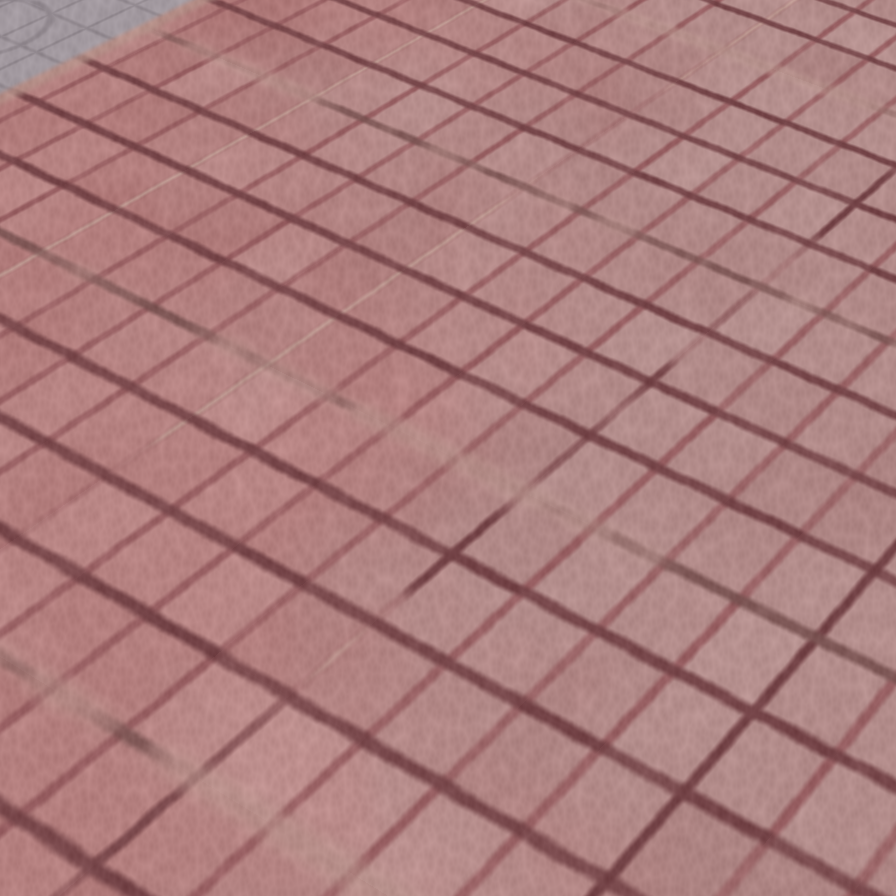
A WebGL 1 fragment shader for this texture:

```glsl
precision highp float;
// Weathered red paving: scored slabs of 4 by 4 squares in perspective, beside a grey walk.
uniform vec2 u_resolution;

const vec3 PALE_RED = vec3(0.735, 0.580, 0.575);
const vec3 DEEP_RED = vec3(0.665, 0.480, 0.478);
const vec3 GREY_DUST = vec3(0.695, 0.570, 0.560);
const vec3 ROW_SHADOW = vec3(0.455, 0.265, 0.280);
const vec3 COLUMN_RED = vec3(0.590, 0.365, 0.378);
const vec3 DIRT = vec3(0.470, 0.320, 0.315);
const vec3 SAND = vec3(0.755, 0.620, 0.585);
const vec3 WALK_GREY = vec3(0.640, 0.605, 0.630);
const float SLAB = 4.0;
const float WALK_EDGE = -10.6;

float hash(vec2 p) {
  return fract(sin(dot(p, vec2(127.1, 311.7))) * 43758.55);
}

vec2 hash2(vec2 p) {
  return vec2(hash(p), hash(p + 19.3));
}

// Distance to the nearest scattered point, about 0 to 1.
float cellular(vec2 p) {
  vec2 cell = floor(p);
  float nearest = 2.0;
  for (int j = -1; j <= 1; j++) {
    for (int i = -1; i <= 1; i++) {
      vec2 corner = cell + vec2(float(i), float(j));
      nearest = min(nearest, length(corner + hash2(corner) - p));
    }
  }
  return min(nearest, 1.0);
}

// Layered sines, about -1 to 1.
float waves(vec2 p) {
  float sum = 0.0;
  float gain = 0.5;
  for (int i = 0; i < 4; i++) {
    sum += gain * sin(p.x + 1.7 * sin(p.y)) * cos(0.8 * p.y + 0.6);
    p = mat2(1.5, 1.1, -1.1, 1.5) * p + 2.3;
    gain *= 0.6;
  }
  return sum;
}

// Canvas position to paving plane; every scored square is one unit.
vec2 pavingPlane(vec2 p) {
  vec2 plane = vec2(dot(p, vec2(11.334, -13.862)) + 0.991,
                    dot(p, vec2(6.283, 10.818)) - 4.437);
  return plane / (1.7463 - 0.0706 * p.x - 0.7463 * p.y);
}

float groove(float offset, float halfWidth, float soft) {
  return 1.0 - smoothstep(halfWidth - soft, halfWidth + soft, abs(offset));
}

// 1 on the lines that part two slabs, else 0.
float slabJoint(float line, float phase) {
  return 1.0 - step(0.5, mod(line - phase, SLAB));
}

vec3 squareColor(vec2 grid, vec2 p) {
  vec2 cell = floor(grid);
  vec2 slab = floor((grid - vec2(1.0, 3.0)) / SLAB);
  float tone = 0.5 + 0.55 * (hash(cell) - 0.5) + 0.3 * (hash(slab + 7.0) - 0.5);
  tone += 0.35 * waves(grid * 0.8);
  vec3 color = mix(DEEP_RED, PALE_RED, clamp(tone, 0.0, 1.0));
  float dust = smoothstep(0.1, 0.8, p.x + 0.25 * waves(p * 7.0));
  return mix(color + vec3(0.015, -0.02, -0.02), mix(color, GREY_DUST, 0.35), dust);
}

vec3 scoreColumns(vec3 color, vec2 grid, float soft) {
  float line = floor(grid.x + 0.5);
  float offset = grid.x - line + 0.012 * waves(grid * 7.0);
  float joint = slabJoint(line, 1.0);
  float wear = 0.72 + 0.28 * hash(vec2(line, floor(grid.y)));
  color = mix(color, COLUMN_RED, groove(offset, 0.058, soft) * wear * (1.0 - 0.6 * joint));
  // Slab joints hold dark dirt in places and pale sand in others.
  float fill = waves(vec2(grid.y * 0.55 + line * 2.1, line)) + 0.13 * (line + 0.5);
  float dirty = smoothstep(0.0, 0.4, fill);
  float sandy = smoothstep(0.0, 0.35, -fill);
  color = mix(color, ROW_SHADOW, joint * dirty * groove(offset, 0.055, soft));
  return mix(color, SAND, joint * sandy * groove(offset, 0.035, soft) * 0.85);
}

vec3 scoreRows(vec3 color, vec2 grid, float soft) {
  float line = floor(grid.y + 0.5);
  float offset = grid.y - line + 0.016 * waves(grid * 6.0 + 3.0);
  float joint = slabJoint(line, 3.0);
  float wear = 0.82 + 0.18 * hash(vec2(floor(grid.x), line + 40.0));
  float worn = smoothstep(-0.3, 0.3, waves(vec2(grid.x * 0.6 + line, line * 1.3)));
  float depth = mix(wear, 0.12 + 0.75 * worn, joint);
  color = mix(color, mix(ROW_SHADOW, DIRT, joint), groove(offset, 0.062, soft) * depth);
  float sand = joint * (1.0 - worn) * groove(offset, 0.13, 0.1);
  return mix(color, SAND, sand * 0.45);
}

vec3 greyWalk(vec2 grid, float soft) {
  vec2 offset = fract(grid * 1.3) - 0.5;
  float joints = max(groove(offset.x, 0.04, soft), groove(offset.y, 0.04, soft));
  float ring = groove(length(grid - vec2(-12.3, 5.8)) - 0.8, 0.05, soft);
  return WALK_GREY - 0.07 * max(joints, ring);
}

void main() {
  vec2 p = gl_FragCoord.xy / u_resolution;
  vec2 grid = pavingPlane(p);
  float soft = 0.03 + 10.0 / min(u_resolution.x, u_resolution.y);

  vec3 color = squareColor(grid, p);
  color = scoreColumns(color, grid, soft);
  color = scoreRows(color, grid, soft);

  // Pale kerb band, then the grey walk in the far corner.
  color = mix(color, SAND - 0.04, 0.75 * groove(grid.x - WALK_EDGE, 0.25, 0.12));
  color = mix(greyWalk(grid, soft), color, smoothstep(-0.1, 0.1, grid.x - WALK_EDGE));

  // Streaked stone grain.
  float grain = cellular(p * vec2(150.0, 85.0)) + cellular(p * vec2(60.0, 42.0) + 9.0) - 0.95;
  gl_FragColor = vec4(color + 0.045 * grain, 1.0);
}
```
